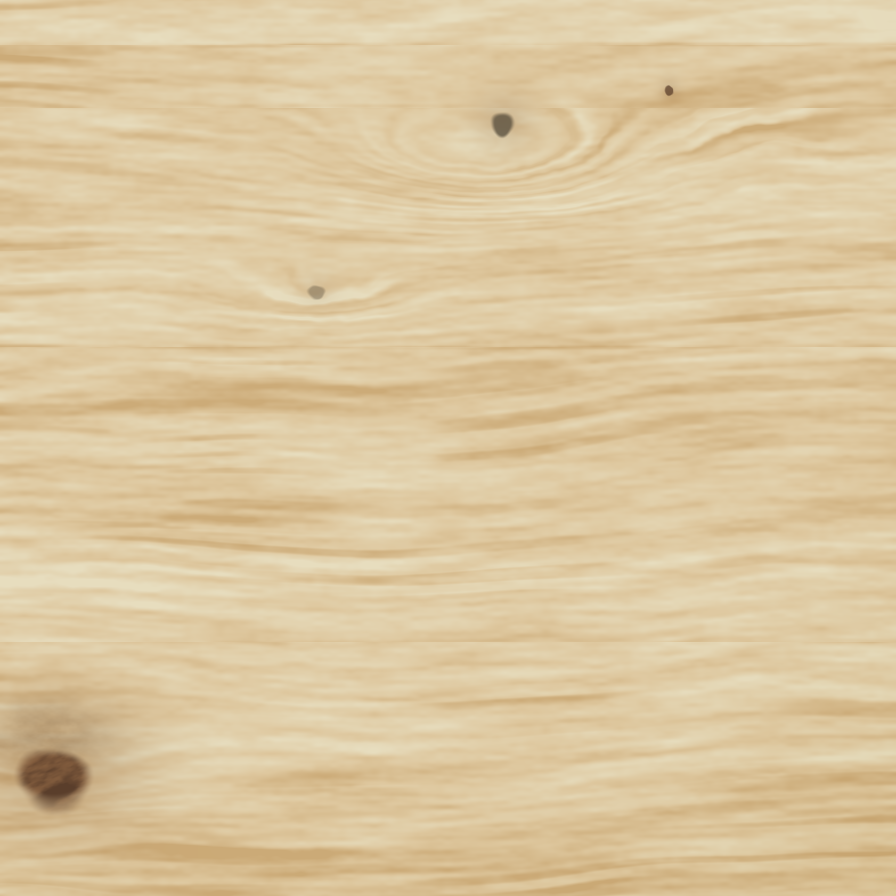
Give the GLSL for this texture, as a WebGL 1 fragment shader.

```glsl
precision highp float;
// Pale oak boards with short horizontal grain, a cathedral figure and a few knots.
// Stretched noise is sampled along a grain height that bulges around the knots;
// the resulting tone runs through a three-colour ramp, then knots are laid on top.
uniform vec2 u_resolution;

const vec3 LATEWOOD = vec3(0.80, 0.67, 0.47);
const vec3 HONEY = vec3(0.87, 0.78, 0.618);
const vec3 SAPWOOD = vec3(0.905, 0.865, 0.745);
const vec3 KNOT_GREY = vec3(0.36, 0.32, 0.25);
const vec3 KNOT_BROWN = vec3(0.33, 0.22, 0.15);
const vec3 KNOT_RUST = vec3(0.50, 0.35, 0.23);

float hash(vec2 p) {
  vec3 q = fract(vec3(p.xyx) * 0.1031);
  q += dot(q, q.yzx + 33.33);
  return fract((q.x + q.y) * q.z);
}

float noise(vec2 p) {
  vec2 cell = floor(p), f = fract(p);
  f = f * f * (3.0 - 2.0 * f);
  float low = mix(hash(cell), hash(cell + vec2(1.0, 0.0)), f.x);
  float high = mix(hash(cell + vec2(0.0, 1.0)), hash(cell + vec2(1.0)), f.x);
  return mix(low, high, f.y);
}

float fbm(vec2 p) {
  float sum = 0.0, weight = 0.5;
  for (int i = 0; i < 4; i++) {
    sum += weight * noise(p);
    p = p * 2.03 + 17.3;
    weight *= 0.5;
  }
  return sum / 0.9375;
}

// Soft elliptical hill, 1 at the centre
float bump(vec2 p, vec2 centre, vec2 radius) {
  vec2 d = (p - centre) / radius;
  return exp(-dot(d, d));
}

float band(float y, float low, float high, float blur) {
  return smoothstep(low - blur, low + blur, y) * (1.0 - smoothstep(high - blur, high + blur, y));
}

// Thin dark joint that fades in and out along its length
float seam(vec2 p, float height, float seed) {
  float wander = 0.004 * (noise(vec2(p.x * 4.0, seed)) - 0.5);
  float strength = smoothstep(0.15, 0.8, noise(vec2(p.x * 7.0, seed + 9.0)));
  return strength * (1.0 - smoothstep(0.0, 0.004, abs(p.y - height - wander)));
}

// Height across the grain: level lines of this field are the growth lines
float grainHeight(vec2 p, float figure) {
  float g = p.y - 0.02 * p.x + 0.04 * (noise(p * vec2(2.2, 3.5) + 4.0) - 0.5);
  g += 0.014 * (noise(p * vec2(7.0, 16.0)) - 0.5);
  g += 0.10 * bump(p, vec2(0.54, 0.825), vec2(0.15, 0.055));
  g += 0.05 * bump(p, vec2(0.55, 0.83), vec2(0.42, 0.12));
  g += 0.04 * bump(p, vec2(0.355, 0.672), vec2(0.09, 0.035));
  g += 0.03 * bump(p, vec2(0.05, 0.14), vec2(0.12, 0.06));
  return g + figure * 0.035 * (fbm(p * vec2(14.0, 18.0)) - 0.5);
}

float grainTone(vec2 p, float g, float figure) {
  float broad = noise(vec2(p.x * 2.5, g * 24.0 + 3.0)) - 0.5;
  float lines = noise(vec2(p.x * 5.0, g * 88.0 + 40.0)) - 0.5;
  float fine = noise(vec2(p.x * 12.0, g * 150.0 + 11.0)) - 0.5;
  float fibre = noise(vec2(p.x * 36.0, p.y * 170.0 + g * 30.0)) - 0.5;
  float fleck = noise(p * vec2(110.0, 220.0)) - 0.5;
  // Sparse rounded growth lines, broken up by patches
  float crest = noise(vec2(p.x * 3.5, g * 105.0 + 70.0));
  float patches = smoothstep(0.25, 0.75, noise(p * vec2(5.0, 14.0) + 31.0));
  float growth = smoothstep(0.55, 0.9, crest) * patches;
  float tone = 0.60 + 0.24 * broad + 0.42 * lines + 0.34 * fine + 0.24 * fibre + 0.09 * fleck;
  tone -= 0.36 * growth;
  return tone + figure * 0.55 * (noise(vec2(p.x * 3.0, g * 70.0 + 7.0)) - 0.5);
}

vec3 woodRamp(float tone) {
  vec3 dark = mix(LATEWOOD, HONEY, clamp(tone * 2.0, 0.0, 1.0));
  return mix(dark, SAPWOOD, clamp(tone * 2.0 - 1.0, 0.0, 1.0));
}

vec3 addKnot(vec3 base, vec2 p, vec2 centre, vec2 radius, vec3 core, float strength) {
  vec2 d = (p - centre) / radius;
  float edge = length(d) + 0.4 * (noise(d * 1.3 + centre * 50.0) - 0.5);
  float halo = bump(p, centre + radius * vec2(0.1, 0.3), radius * 2.2);
  base *= 1.0 - vec3(0.10, 0.14, 0.18) * strength * halo;
  return mix(base, core, strength * (1.0 - smoothstep(0.7, 1.1, edge)));
}

void main() {
  vec2 p = gl_FragCoord.xy / u_resolution;
  float figure = bump(p, vec2(0.70, 0.83), vec2(0.30, 0.07));
  figure = max(figure, bump(p, vec2(0.32, 0.665), vec2(0.18, 0.05)));

  // Each board shifts the grain, and some bands are paler than others
  float board = step(0.95, p.y) + step(0.88, p.y) + step(0.613, p.y) + step(0.284, p.y);
  float g = grainHeight(p, figure) + board * 0.37;
  float tone = grainTone(p, g, figure);
  tone += 0.16 * band(p.y, 0.95, 1.1, 0.004) - 0.04 * band(p.y, 0.88, 0.95, 0.004);
  tone += 0.12 * band(p.y - 0.03 * p.x, 0.28, 0.39, 0.03) - 0.07 * band(p.y, 0.42, 0.61, 0.03);
  tone += 0.09 * figure - 0.14 * (1.0 - smoothstep(0.0, 0.16, p.y));
  float joints = seam(p, 0.95, 1.0) + 0.5 * seam(p, 0.88, 2.0);
  joints += 0.7 * seam(p, 0.613, 3.0) + 0.4 * seam(p, 0.284, 4.0);
  vec3 colour = woodRamp(tone - 0.32 * joints);

  // Warm shade toward the lower right
  float shade = smoothstep(0.55, 1.2, length(p - vec2(0.35, 0.72)));
  colour *= 1.0 - vec3(0.035, 0.05, 0.09) * shade;

  // Knots, the largest with a rusty streaked heart
  float smudge = bump(p, vec2(0.05, 0.18), vec2(0.07, 0.035)) * fbm(p * vec2(40.0, 70.0));
  colour *= 1.0 - vec3(0.20, 0.24, 0.28) * smudge;
  vec2 streak = vec2(p.x + p.y, p.y - 0.5 * p.x) * vec2(22.0, 60.0);
  vec3 heart = mix(KNOT_BROWN, KNOT_RUST, smoothstep(0.35, 0.75, fbm(streak)));
  colour = addKnot(colour, p, vec2(0.060, 0.133), vec2(0.045, 0.035), heart, 0.95);
  colour = addKnot(colour, p, vec2(0.561, 0.862), vec2(0.015, 0.014), KNOT_GREY, 0.8);
  colour = addKnot(colour, p, vec2(0.353, 0.674), vec2(0.010, 0.009), KNOT_GREY, 0.4);
  colour = addKnot(colour, p, vec2(0.747, 0.899), vec2(0.005, 0.006), KNOT_BROWN, 0.7);
  gl_FragColor = vec4(colour, 1.0);
}
```
